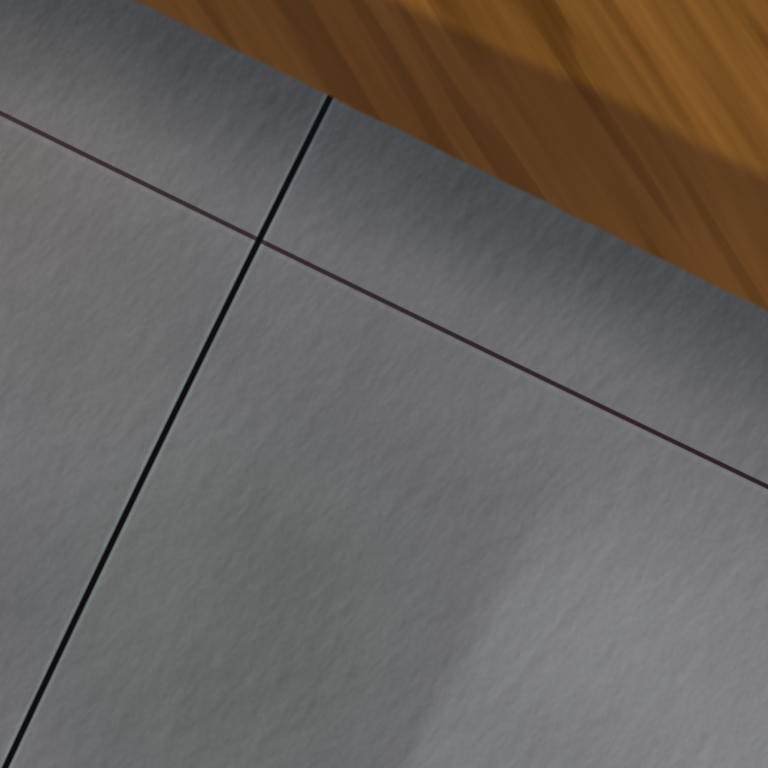
Reproduce this texture procedurally as a Shadertoy shader.

```glsl
// Grey stone floor tiles with two crossing joints beside a brown wooden board.

float hash(vec2 p) {
    p = fract(p * vec2(0.1031, 0.1137));
    p += dot(p, p.yx + 33.33);
    return fract((p.x + p.y) * p.x * 17.0);
}

float noise(vec2 p) {
    vec2 i = floor(p), f = fract(p);
    f = f * f * (3.0 - 2.0 * f);
    return mix(mix(hash(i), hash(i + vec2(1, 0)), f.x),
               mix(hash(i + vec2(0, 1)), hash(i + vec2(1, 1)), f.x), f.y);
}

float fbm(vec2 p) {
    float sum = 0.0, amp = 0.5;
    for (int i = 0; i < 4; i++) {
        sum += amp * noise(p);
        p = mat2(1.6, 1.2, -1.2, 1.6) * p + 7.3;
        amp *= 0.5;
    }
    return sum;
}

// Fine bumps, stretched a little along the rising diagonal
float relief(vec2 uv) {
    vec2 q = vec2(dot(uv, vec2(0.6, 0.8)), dot(uv, vec2(0.8, -0.6)));
    return fbm(q * vec2(32.0, 60.0) + 40.0);
}

vec3 stone(vec2 uv, float boardDist) {
    // Broad light, with shade along the board
    float shade = smoothstep(0.0, mix(0.23, 0.17, uv.x), boardDist);
    vec3 col = mix(vec3(0.285, 0.295, 0.31), vec3(0.418, 0.418, 0.428), shade);
    col += 0.035 * smoothstep(0.45, 1.0, uv.x) * smoothstep(0.1, 0.3, boardDist);

    // Pale reflection with a soft slanted left side
    float side = uv.x - 0.52 - 0.485 * uv.y;
    float pale = smoothstep(-0.008, 0.018 + 0.12 * uv.y, side);
    pale *= 1.0 - smoothstep(0.2, 0.42, uv.y);
    col += vec3(0.044, 0.046, 0.05) * pale;

    // Warm and greenish stains
    float warm = exp(-18.0 * dot(uv - vec2(0.02, 0.77), uv - vec2(0.02, 0.77)));
    float olive = exp(-20.0 * dot(uv - vec2(0.3, 0.2), uv - vec2(0.3, 0.2)));
    col += vec3(0.025, 0.016, 0.004) * warm - vec3(0.022, 0.012, 0.030) * olive;
    col += 0.07 * (fbm(uv * 5.0 + 3.0) - 0.47);

    // Embossed grain
    float bump = relief(uv + vec2(-0.003, 0.003)) - relief(uv);
    return col + 0.085 * bump + 0.012 * (noise(uv * 190.0) - 0.5);
}

vec3 wood(vec2 uv, float boardDist) {
    // Lit upper face, darker front face
    float lit = uv.y - 1.0 + 0.475 * (uv.x - 0.52);
    lit += 0.012 * (noise(uv * 9.0) - 0.5);
    vec3 col = mix(vec3(0.36, 0.235, 0.125), vec3(0.475, 0.315, 0.14),
                   smoothstep(-0.012, 0.014, lit));
    col += vec3(0.04, 0.025, 0.008) * smoothstep(0.7, 1.0, uv.x) * (1.0 - smoothstep(0.0, 0.15, -boardDist));

    // Long streaks falling to the right
    float across = dot(uv, vec2(0.84, 0.54)) + 0.012 * noise(uv * 6.0);
    float along = dot(uv, vec2(0.54, -0.84));
    float broad = fbm(vec2(across * 22.0, along * 2.5 + 9.0)) - 0.47;
    float fine = fbm(vec2(across * 90.0, along * 6.0 + 5.0)) - 0.47;
    float vein = smoothstep(0.64, 0.8, noise(vec2(across * 48.0, along * 4.0 + 20.0)));
    float strength = mix(0.5, 1.0, smoothstep(-0.03, 0.03, lit));
    col += vec3(1.0, 0.75, 0.42) * strength * (0.15 * broad + 0.10 * fine - 0.07 * vein);
    return col;
}

void mainImage(out vec4 fragColor, in vec2 fragCoord) {
    vec2 uv = fragCoord / iResolution.xy;
    float px = 1.0 / iResolution.y;

    // Positive over the floor, negative over the board
    float boardDist = 0.897 * (1.0 - 0.4925 * (uv.x - 0.176) - uv.y);
    boardDist += 0.002 * (noise(uv * 35.0) - 0.5);
    vec3 col = stone(uv, boardDist);

    // Thin plum joint, stronger to the right
    float thin = 0.897 * (uv.y - 0.853 + 0.493 * uv.x - 0.006 * uv.x * uv.x);
    float thinLine = 1.0 - smoothstep(0.0012, 0.0030 + px, abs(thin));
    col += 0.025 * exp(-pow((thin + 0.007) / 0.003, 2.0));
    col = mix(col, vec3(0.16, 0.105, 0.13), thinLine * mix(0.75, 0.95, uv.x));

    // Dark joint with pale teal rims
    float dark = 0.9 * (uv.x - 0.0065 - 0.469 * uv.y - 0.018 * uv.y * uv.y);
    float rim = exp(-pow((abs(dark) - 0.0068) / 0.0022, 2.0));
    col += vec3(0.025, 0.06, 0.065) * rim;
    float darkLine = 1.0 - smoothstep(0.0018, 0.0042 + px, abs(dark));
    col = mix(col, vec3(0.055, 0.05, 0.055), darkLine);

    // Board over the floor
    float board = 1.0 - smoothstep(-0.002 - px, 0.002 + px, boardDist);
    col = mix(col, wood(uv, boardDist), board);
    fragColor = vec4(clamp(col, 0.0, 1.0), 1.0);
}
```
